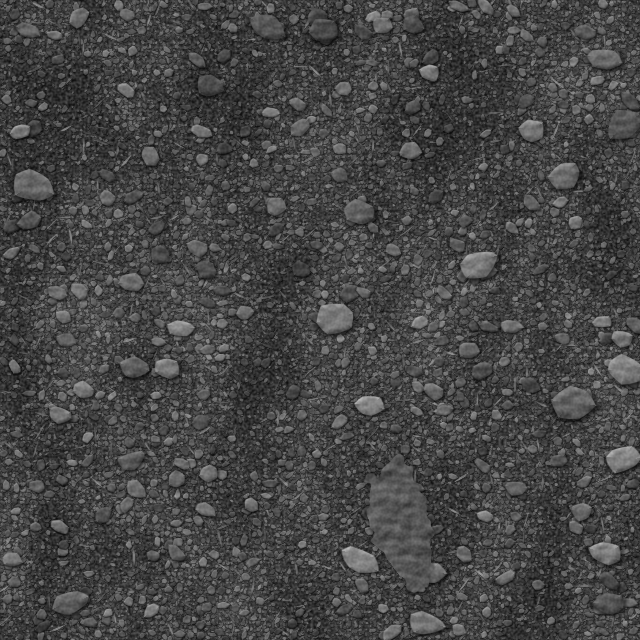
Reproduce this texture procedurally as a WebGL 2 fragment shader.

```glsl
#version 300 es
precision highp float;

uniform vec2 u_resolution;
out vec4 fragColor;

// Stones of one size class; grid is in cells per canvas, size in cells
struct Layer { float grid, cover, size, aspect, turn, tone; };

const int LAYER_COUNT = 6;
const Layer LAYERS[LAYER_COUNT] = Layer[LAYER_COUNT](
    Layer(170.0, 0.75, 0.60, 0.55, 1.00, 0.33),   // grit
    Layer(100.0, 0.62, 0.60, 0.45, 1.00, 0.34),   // chips
    Layer( 42.0, 0.36, 0.58, 0.10, 1.00, 0.40),   // twigs
    Layer( 56.0, 0.45, 0.56, 0.50, 1.00, 0.36),   // pebbles
    Layer( 27.0, 0.26, 0.54, 0.45, 0.55, 0.37),   // stones
    Layer( 13.0, 0.14, 0.45, 0.50, 0.35, 0.40));  // rocks

const float PI = 3.14159;
const int SIDES = 6;
const vec2 LIGHT = vec2(-0.37, 0.93);
const float SOIL_TONE = 0.22;
const float SOIL_GRAIN = 0.17;
const float STONE_GRAIN = 0.07;
const float ROUGHNESS = 0.13;
const float BEVEL_LIGHT = 0.30;
const float SHADOW = 0.60;
const float STREAK = 0.07;
const float ROUNDNESS = 0.35;
const float EDGE_PIXELS = 0.7;
const vec2 SLAB_CENTER = vec2(0.625, 0.185);
const vec2 SLAB_SIZE = vec2(0.052, 0.112);
const float SLAB_TILT = 0.25;
const float SLAB_TONE = 0.36;

vec3 hash3(vec2 cell, float seed) {
    uvec3 v = uvec3(ivec3(vec3(cell, seed)) + 4096);
    v = v * 1664525u + 1013904223u;
    v.x += v.y * v.z; v.y += v.z * v.x; v.z += v.x * v.y;
    v ^= v >> 16u;
    v.x += v.y * v.z; v.y += v.z * v.x; v.z += v.x * v.y;
    return vec3(v >> 8u) / 16777216.0;
}

float cornerSlope(vec2 corner, vec2 offset) {
    float angle = 2.0 * PI * hash3(corner, 0.0).x;
    return dot(vec2(cos(angle), sin(angle)), offset);
}

float gradientNoise(vec2 p) {
    vec2 i = floor(p), f = p - i;
    vec2 w = f * f * f * (f * (f * 6.0 - 15.0) + 10.0);
    vec2 e = vec2(1.0, 0.0);
    return mix(mix(cornerSlope(i, f), cornerSlope(i + e, f - e), w.x),
               mix(cornerSlope(i + e.yx, f - e.yx), cornerSlope(i + 1.0, f - 1.0), w.x), w.y);
}

// Light falling on a bumpy surface
float emboss(vec2 p) {
    return gradientNoise(p) - gradientNoise(p + 0.4 * LIGHT);
}

// Broad upright bands where stones gather or thin out
float bands(vec2 uv) {
    return gradientNoise(uv * vec2(9.0, 3.0) + 20.0) + 0.6 * gradientNoise(uv * vec2(17.0, 11.0));
}

mat2 rotation(float angle) {
    float c = cos(angle), s = sin(angle);
    return mat2(c, s, -s, c);
}

// Lays one class of angular stones over the given shade
float scatter(float shade, vec2 uv, Layer layer, float seed, float surface) {
    vec2 p = uv * layer.grid, home = floor(p);
    float edge = EDGE_PIXELS * layer.grid / u_resolution.y;
    for (int y = -1; y <= 1; y++)
    for (int x = -1; x <= 1; x++) {
        vec2 cell = home + vec2(x, y);
        vec3 place = hash3(cell, seed), form = hash3(cell, seed + 1.0);
        vec2 center = cell + 0.2 + 0.6 * place.xy;
        float radius = layer.size * mix(0.5, 1.0, form.x);
        vec2 q = p - center;
        if (length(q) > 1.8 * radius) continue;
        if (place.z > layer.cover * (1.0 + 1.1 * bands(center / layer.grid))) continue;

        float aspect = min(1.0, layer.aspect * mix(1.0, 1.9, form.y));
        mat2 turn = rotation((form.z - 0.5) * PI * layer.turn);
        q = q * turn;
        q.y /= aspect;

        // Convex outline: the farthest of several cutting planes
        float dist = -radius;
        vec2 normal = vec2(0.0, 1.0);
        for (int k = 0; k < SIDES; k++) {
            vec3 cut = hash3(cell, seed + 2.0 + float(k));
            float angle = (float(k) + 0.7 * cut.x) * 2.0 * PI / float(SIDES);
            vec2 dir = vec2(cos(angle), sin(angle));
            float d = dot(q, dir) - radius * mix(0.62, 1.0, cut.y);
            if (d > dist) { dist = d; normal = dir; }
        }
        dist = mix(dist, length(q) - 0.85 * radius, ROUNDNESS);
        normal = turn * normalize(vec2(normal.x, normal.y / aspect));

        // Shadow, bevelled rim and body
        float facing = dot(normal, LIGHT);
        float shadow = 1.0 - smoothstep(0.0, 0.35 * radius, dist);
        shade *= 1.0 - SHADOW * shadow * (0.6 - 0.4 * facing);
        float bevel = smoothstep(-0.4 * radius, 0.0, dist);
        float tone = layer.tone * mix(0.72, 1.3, hash3(cell, seed + 12.0).x);
        float body = tone * (1.0 + BEVEL_LIGHT * facing * bevel) + surface;
        shade = mix(shade, body, 1.0 - smoothstep(-edge, edge, dist * aspect));
    }
    return shade;
}

// One broad worn slab sunk in the ground
float addSlab(float shade, vec2 uv, float surface) {
    vec2 q = (uv - SLAB_CENTER) * rotation(SLAB_TILT) / SLAB_SIZE;
    float dist = length(q) - 0.9 + 0.35 * gradientNoise(uv * 19.0) + 0.2 * gradientNoise(uv * 55.0);
    float edge = EDGE_PIXELS / (u_resolution.y * SLAB_SIZE.x);
    shade *= 1.0 - 0.4 * SHADOW * (1.0 - smoothstep(0.0, 0.12, dist));
    float body = SLAB_TONE + surface + 0.12 * emboss(uv * vec2(30.0, 42.0));
    return mix(shade, body, 1.0 - smoothstep(-edge, edge, dist));
}

void main() {
    vec2 uv = gl_FragCoord.xy / u_resolution.y;
    float grain = gradientNoise(uv * 235.0) + 0.6 * gradientNoise(uv * 131.0 + 7.0);
    float surface = STONE_GRAIN * grain + ROUGHNESS * emboss(uv * vec2(60.0, 85.0));

    float shade = SOIL_TONE + SOIL_GRAIN * grain;
    for (int i = 0; i < LAYER_COUNT; i++)
        shade = scatter(shade, uv, LAYERS[i], 20.0 * float(i + 1), surface);
    shade = addSlab(shade, uv, surface);

    shade += STREAK * bands(uv);
    fragColor = vec4(vec3(clamp(shade, 0.06, 0.75)), 1.0);
}
```
